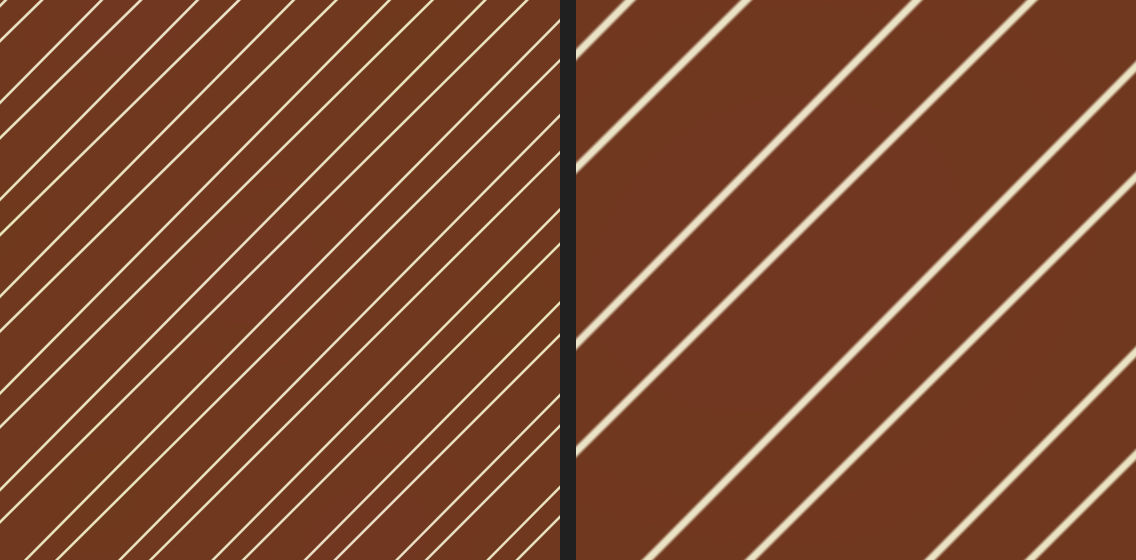
Left, the full canvas; right, a detail of the centre.
This pattern is drawn by a three.js fragment shader. Its source:

```glsl
// Paired thin cream pinstripes running diagonally over a russet ground, slightly uneven.
varying vec2 vUv;

const float PI = 3.14159265;
const float PAIRS = 12.0;
const vec3 RUSSET = vec3(0.440, 0.220, 0.122);
const vec3 CREAM = vec3(0.920, 0.895, 0.765);

// Coverage of evenly pitched stripes with a soft edge from core to rim
float stripes(float across, float start, float pitch, float core, float rim) {
  float phase = (across - start) / pitch;
  float dist = abs(fract(phase + 0.5) - 0.5) * pitch;
  return 1.0 - smoothstep(core, rim, dist);
}

// Drift of a stripe: bulge mid-canvas, skew of that bulge, tilt along its length
float drift(float across, float along, float bulge, float skew, float tilt) {
  float u = PI * (across - 0.01) / (0.169 * (PAIRS - 1.0));
  return bulge * sin(u) - skew * sin(2.0 * u) + tilt * along;
}

// Layered sines for slow tonal variation, about -1 to 1
float tone(vec2 p) {
  return 0.6 * sin(7.0 * p.x + 3.0 * p.y) + 0.4 * sin(11.0 * p.y - 5.0 * p.x + 1.3);
}

void main() {
  // Diagonal axes: across counts from the upper left, along follows the stripes
  float across = vUv.x + 1.0 - vUv.y;
  float along = vUv.x + vUv.y - 1.0;

  // Two stripe families form each pair, each with its own drift
  float driftA = drift(across, along, 0.0154, 0.0026, -0.0048);
  float driftB = drift(across, along, 0.0228, 0.0, 0.0117 - 0.0073 * across);
  float lineA = stripes(across - driftA, 0.0104, 0.1691, 0.0013, 0.0051);
  float lineB = stripes(across - driftB, 0.0716, 0.1685, 0.0013, 0.0051);

  // Faint tonal wear on cloth and thread
  float wear = tone(vUv);
  vec3 ground = RUSSET + 0.003 * wear * vec3(-1.0, 1.0, -1.0);
  vec3 thread = CREAM + 0.02 * wear * vec3(0.0, 0.5, -1.0);
  gl_FragColor = vec4(mix(ground, thread, max(lineA, lineB)), 1.0);
}
```
